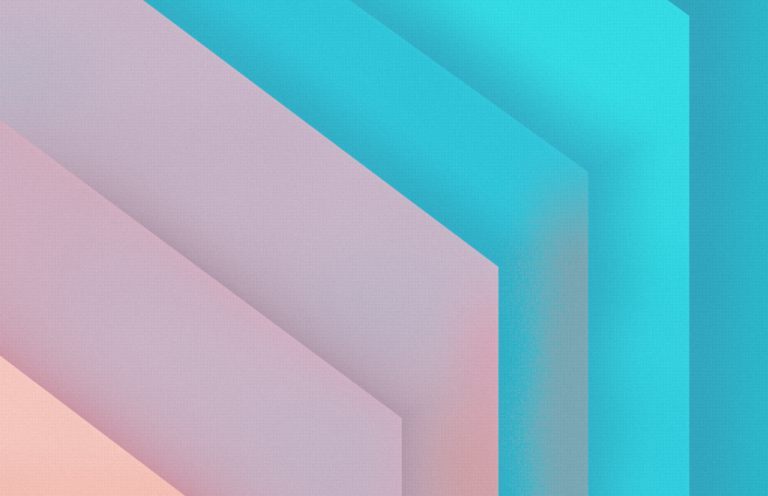
This background is drawn by a Shadertoy shader. Its source:

```glsl
// Stacked fabric-like chevron panels, from teal at the right to peach at lower left.
// Each panel is a half-plane pair (sloped top, upright side); its colour blends by
// distance from the panel above it, with soft blushes, a fine weave and grain.

const float ASPECT = 1.55;
const float WEAVE_COUNT = 150.0;
const float WEAVE_DEPTH = 0.008;
const float GRAIN_DEPTH = 0.016;
const float EDGE_LIGHT = 0.012;

// Panel corners (xy) and top slopes (z), in canvas heights
const vec3 CYAN_PANEL  = vec3(1.391, 0.968, 0.73);
const vec3 TEAL_PANEL  = vec3(1.187, 0.653, 0.72);
const vec3 LILAC_PANEL = vec3(1.006, 0.462, 0.75);
const vec3 PINK_PANEL  = vec3(0.811, 0.157, 0.741);
const vec3 PEACH_PANEL = vec3(0.605, -0.175, 0.757);

const vec3 DEEP_TEAL   = vec3(0.19, 0.65, 0.74);
const vec3 MID_TEAL    = vec3(0.17, 0.71, 0.79);
const vec3 BRIGHT_CYAN = vec3(0.20, 0.85, 0.89);
const vec3 SHADE_CYAN  = vec3(0.19, 0.69, 0.78);
const vec3 CLEAR_TEAL  = vec3(0.19, 0.77, 0.85);
const vec3 GREY_TEAL   = vec3(0.47, 0.65, 0.70);
const vec3 LILAC       = vec3(0.78, 0.71, 0.78);
const vec3 BLUE_LILAC  = vec3(0.73, 0.71, 0.78);
const vec3 MAUVE       = vec3(0.68, 0.58, 0.65);
const vec3 ROSE        = vec3(0.83, 0.66, 0.73);
const vec3 SALMON      = vec3(0.82, 0.62, 0.63);
const vec3 CORAL       = vec3(0.80, 0.56, 0.62);
const vec3 PEACH       = vec3(0.95, 0.77, 0.74);
const vec3 WARM_PEACH  = vec3(0.95, 0.74, 0.70);

float hash(vec2 p) {
    vec3 q = fract(vec3(p.xyx) * 0.1031);
    q += dot(q, q.yzx + 33.33);
    return fract((q.x + q.y) * q.z);
}

float noise(vec2 p) {
    vec2 i = floor(p), f = fract(p);
    f = f * f * (3.0 - 2.0 * f);
    return mix(mix(hash(i), hash(i + vec2(1, 0)), f.x),
               mix(hash(i + vec2(0, 1)), hash(i + vec2(1, 1)), f.x), f.y);
}

// Signed distance to a panel, negative inside
float panelDistance(vec2 p, vec3 panel) {
    vec2 d = p - panel.xy;
    return max(d.x, (d.y + panel.z * d.x) / sqrt(1.0 + panel.z * panel.z));
}

// Soft elliptical spot of strength 1 at its centre
float spot(vec2 p, vec2 centre, vec2 radius) {
    vec2 d = (p - centre) / radius;
    return exp(-dot(d, d));
}

// Lays a panel over the colour, with a thin lit rim
vec3 layPanel(vec3 below, vec3 paint, float dist) {
    float pixel = 1.0 / iResolution.y;
    paint += EDGE_LIGHT * exp(min(dist, 0.0) / 0.006);
    return mix(below, paint, 1.0 - smoothstep(-pixel, pixel, dist));
}

void mainImage(out vec4 fragColor, in vec2 fragCoord) {
    vec2 p = fragCoord / iResolution.xy * vec2(ASPECT, 1.0);
    float cyanDist = panelDistance(p, CYAN_PANEL);
    float tealDist = panelDistance(p, TEAL_PANEL);
    float lilacDist = panelDistance(p, LILAC_PANEL);
    float pinkDist = panelDistance(p, PINK_PANEL);
    float peachDist = panelDistance(p, PEACH_PANEL);
    float grain = hash(floor(p * 330.0)) - 0.5;
    float cloud = noise(p * 7.0) - 0.5;

    // Backdrop strip
    vec3 color = mix(DEEP_TEAL, MID_TEAL, smoothstep(0.01, 0.16, cyanDist));

    // Cyan panel, darkened beside the teal one
    float lit = smoothstep(-0.02, 0.17, tealDist + 0.02 * cloud);
    vec3 paint = mix(SHADE_CYAN, BRIGHT_CYAN, lit);
    paint = mix(paint, CLEAR_TEAL, 0.6 * (1.0 - smoothstep(0.1, 0.75, p.y)) * lit);
    color = layPanel(color, paint, cyanDist);

    // Teal panel, fading to dusty grey down its side
    paint = mix(SHADE_CYAN, CLEAR_TEAL, smoothstep(0.0, 0.13, lilacDist));
    float dust = smoothstep(1.01, 1.15, p.x + 0.05 * cloud + 0.05 * grain);
    float height = p.y - 0.35 * (p.x - 1.08) + 0.08 * cloud;
    dust *= 1.0 - smoothstep(0.42, 0.74, height);
    paint = mix(paint, GREY_TEAL, dust);
    color = layPanel(color, paint, tealDist);

    // Lilac panel with cool patches, a mauve shadow and a warm foot
    paint = mix(LILAC, BLUE_LILAC, 0.8 * spot(p, vec2(0.03, 0.84), vec2(0.16, 0.12)));
    paint = mix(paint, BLUE_LILAC, 0.7 * spot(p, vec2(0.75, 0.37), vec2(0.20, 0.13)));
    float lowSide = smoothstep(0.86, 1.0, p.x) * (1.0 - smoothstep(0.28, 0.50, p.y));
    paint = mix(paint, ROSE, lowSide);
    paint = mix(paint, SALMON, 0.8 * spot(p, vec2(0.94, 0.03), vec2(0.12, 0.18)));
    float shadow = exp(-max(pinkDist, 0.0) / 0.065) * smoothstep(-0.15, 0.35, p.x);
    paint = mix(paint, MAUVE, 0.85 * shadow);
    color = layPanel(color, paint, lilacDist);

    // Pink panel with a rosy rim and a coral shadow
    paint = mix(LILAC, ROSE, 0.6 * exp(min(pinkDist, 0.0) / 0.07));
    paint = mix(paint, ROSE, 0.5 * spot(p, vec2(0.0, 0.56), vec2(0.22, 0.22)));
    paint = mix(paint, BLUE_LILAC, 0.4 * spot(p, vec2(0.65, 0.08), vec2(0.17, 0.15)));
    paint = mix(paint, CORAL, 0.85 * exp(-max(peachDist, 0.0) / 0.075));
    color = layPanel(color, paint, pinkDist);

    // Peach panel
    paint = mix(WARM_PEACH, PEACH, smoothstep(0.0, 0.12, p.y));
    color = layPanel(color, paint, peachDist);

    // Woven threads and fine grain
    vec2 thread = sin(p * WEAVE_COUNT * 6.2832);
    color += WEAVE_DEPTH * 0.5 * (thread.x + thread.y) + GRAIN_DEPTH * grain;
    color += 0.01 * cloud;
    fragColor = vec4(clamp(color, 0.0, 1.0), 1.0);
}
```
